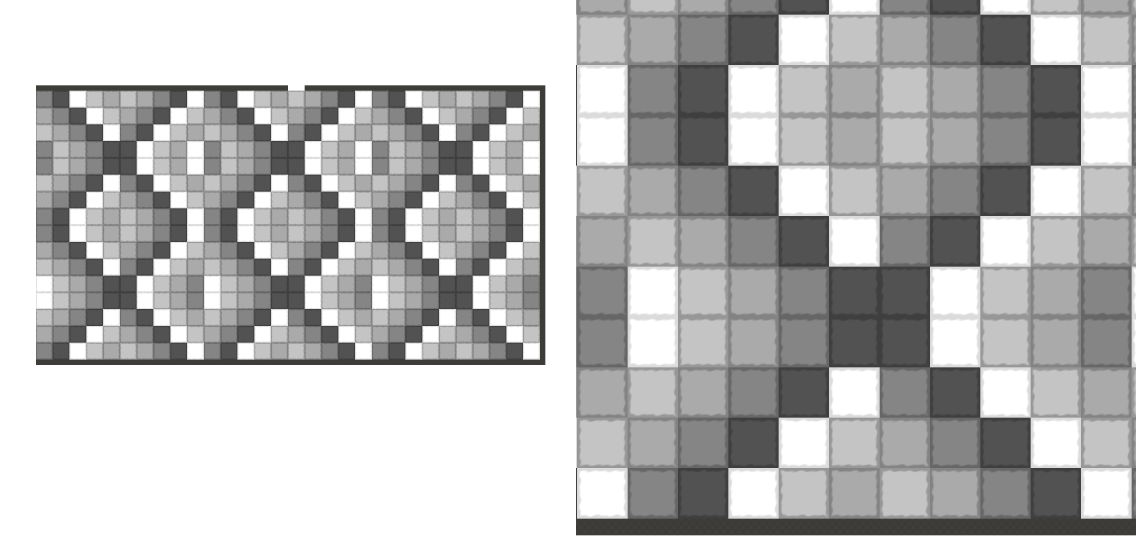
Left, the full canvas; right, a detail of the centre.
This pattern is drawn by a three.js fragment shader. Its source:

```glsl
varying vec2 vUv;

// Grey of one cell: diagonal dark bands with shaded steps on either side
float cellTone(vec2 cell) {
  float row = mod(cell.y, 8.0);
  float fold = min(row, 7.0 - row);
  float across = mod(cell.x, 10.0) - 4.5;
  float edge = 3.5 - fold - abs(across);
  float level = abs(edge);
  bool leading = edge * across < 0.0;

  if (level < 0.5) return 0.32;
  // The innermost pair trades sides in the lower half
  if (level > 3.5 && cell.y > 7.5) leading = !leading;
  if (level < 1.5 || level > 3.5) return leading ? 1.0 : 0.52;
  return (level < 2.5) == leading ? 0.77 : 0.665;
}

// Uneven hand-drawn offset of a cell's rim
float rimWobble(vec2 p, vec2 cell) {
  float phase = dot(cell, vec2(2.3, 4.1));
  return 0.012 * sin(p.x * 17.0 + phase) * sin(p.y * 19.0 - phase)
       + 0.009 * sin((p.x + p.y) * 31.0 + phase * 1.7);
}

vec3 tile(vec2 grid) {
  vec2 cell = floor(grid);
  vec2 local = grid - cell;
  float tone = cellTone(cell);
  vec2 side = min(local, 1.0 - local);
  float inset = min(side.x, side.y) + rimWobble(local, cell);
  float rim = 1.0 - smoothstep(0.035, 0.085, inset);
  float rimTone = tone * (tone > 0.9 ? 0.86 : 0.77);
  return vec3(mix(tone, rimTone, rim));
}

vec3 fabric(vec2 uv) {
  // Cells count rightwards and downwards from the top left
  vec2 grid = vec2(uv.x - 0.064, 0.838 - uv.y) / 0.03;
  bool inColumns = grid.x >= 0.0 && grid.x < 30.0;
  if (inColumns && grid.y >= 0.0 && grid.y < 16.0) return tile(grid);

  // Border on three sides, open above one column
  bool inBorder = grid.x >= 0.0 && grid.x < 30.33
               && grid.y >= -0.33 && grid.y < 16.33;
  bool inGap = grid.y < 0.0 && floor(grid.x) == 15.0;
  if (inBorder && !inGap) {
    float grain = 0.012 * sin(grid.x * 41.0) * sin(grid.y * 37.0);
    return vec3(0.24, 0.235, 0.22) + grain;
  }
  return vec3(1.0);
}

void main() {
  // Average a 3 by 3 spread of samples to smooth the edges
  vec2 footprint = vec2(length(dFdx(vUv)), length(dFdy(vUv)));
  vec3 color = vec3(0.0);
  for (int i = 0; i < 3; i++) {
    for (int j = 0; j < 3; j++) {
      vec2 offset = (vec2(float(i), float(j)) - 1.0) / 3.0;
      color += fabric(vUv + offset * footprint);
    }
  }
  gl_FragColor = vec4(color / 9.0, 1.0);
}
```
